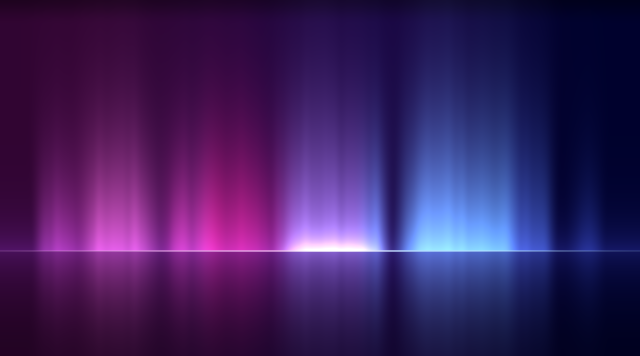
A Shadertoy shader for this background:

```glsl
// Curtains of magenta, violet and blue light above a glossy dark horizon.

const float HORIZON = 0.295;
const float LINE_HALF_WIDTH = 0.0008;
const float RAY_CONTRAST = 0.20;
const float REFLECTION = 0.52;
const float REFLECTION_REACH = 0.40;
const float GLOW_HEIGHT = 0.070;
const float HOT_CENTER = 0.520;
const float HOT_WIDTH = 0.070;

const vec3 LEFT_NIGHT = vec3(0.190, 0.018, 0.195);
const vec3 MID_NIGHT = vec3(0.095, 0.020, 0.250);
const vec3 RIGHT_NIGHT = vec3(0.000, 0.005, 0.175);
const vec3 LEFT_GLOW = vec3(0.170, 0.080, 0.280);
const vec3 RIGHT_GLOW = vec3(0.110, 0.120, 0.300);
const vec3 HOT_LIGHT = vec3(0.580, 0.600, 0.400);
const vec3 CYAN_LIGHT = vec3(0.080, 0.220, 0.170);

// Each curtain: left edge, right edge, strength, height
const int CURTAINS = 10;
const vec4 SHAPE[CURTAINS] = vec4[](
    vec4(0.062, 0.118, 0.70, 0.25), vec4(0.136, 0.238, 0.80, 0.29),
    vec4(0.266, 0.326, 0.75, 0.28), vec4(0.322, 0.430, 0.85, 0.31),
    vec4(0.446, 0.570, 1.00, 0.33), vec4(0.570, 0.601, 1.00, 0.29),
    vec4(0.634, 0.799, 1.00, 0.34), vec4(0.799, 0.860, 0.72, 0.31),
    vec4(0.900, 0.935, 0.40, 0.22), vec4(0.080, 0.450, 0.50, 0.29));
// Blur of the left and right edge of each curtain
const vec2 BLUR[CURTAINS] = vec2[](
    vec2(0.014, 0.030), vec2(0.018, 0.028), vec2(0.018, 0.020),
    vec2(0.022, 0.040), vec2(0.026, 0.018), vec2(0.018, 0.015),
    vec2(0.026, 0.016), vec2(0.016, 0.014), vec2(0.018, 0.014),
    vec2(0.034, 0.034));
const vec3 TINT[CURTAINS] = vec3[](
    vec3(0.40, 0.19, 0.40), vec3(0.52, 0.29, 0.46),
    vec3(0.52, 0.18, 0.38), vec3(0.52, 0.07, 0.22),
    vec3(0.50, 0.41, 0.64), vec3(0.35, 0.49, 0.69),
    vec3(0.32, 0.53, 0.70), vec3(0.25, 0.38, 0.62),
    vec3(0.20, 0.28, 0.55), vec3(0.28, 0.09, 0.24));

float hash(float n) {
    n = fract(n * 0.1031);
    n *= n + 33.33;
    return fract(n * (n + n));
}

float noise(float x) {
    float cell = floor(x), f = fract(x);
    return mix(hash(cell), hash(cell + 1.0), f * f * (3.0 - 2.0 * f));
}

// Soft vertical streaks, centred on 1
float rays(float x) {
    float streaks = 0.65 * noise(x * 40.0 + 7.0) + 0.35 * noise(x * 90.0 + 31.0);
    return 1.0 + RAY_CONTRAST * 2.0 * (streaks - 0.5);
}

// Sum of all curtains at a distance above the horizon
vec3 curtains(float x, float height) {
    vec3 light = vec3(0.0);
    float reach = 0.94 + 0.12 * noise(x * 30.0 + 90.0);
    for (int i = 0; i < CURTAINS; i++) {
        vec4 s = SHAPE[i];
        vec2 blur = BLUR[i] * (1.0 + height);
        float mask = smoothstep(s.x - blur.x, s.x + blur.x, x)
                   * (1.0 - smoothstep(s.y - blur.y, s.y + blur.y, x));
        float fade = exp(-pow(height / (s.w * reach), 1.5));
        float tail = 0.04 * exp(-height * 1.2);
        light += TINT[i] * s.z * mask * (fade + tail);
    }
    return light * rays(x);
}

vec3 nightSky(float x) {
    vec3 sky = mix(LEFT_NIGHT, MID_NIGHT, smoothstep(0.10, 0.62, x));
    return mix(sky, RIGHT_NIGHT, smoothstep(0.60, 0.94, x));
}

void mainImage(out vec4 fragColor, in vec2 fragCoord) {
    vec2 uv = fragCoord / iResolution.xy;
    float offset = uv.y - HORIZON;
    float height = abs(offset);
    float pixel = 1.0 / iResolution.y;
    float above = smoothstep(-0.5 * pixel, 0.5 * pixel, offset);

    // Night gradient, darker at the top rim and toward the floor
    vec3 night = nightSky(uv.x);
    float rim = mix(1.0, 0.60, smoothstep(0.93, 1.01, uv.y));
    float floorShade = mix(0.95, 0.70, smoothstep(0.0, HORIZON, height));
    vec3 color = night * mix(floorShade, rim, above);

    // Curtains and their dimmer reflection
    float mirrorFade = REFLECTION * exp(-height / REFLECTION_REACH);
    color += curtains(uv.x, height) * mix(mirrorFade, 1.0, above);

    // Haze along the horizon
    vec3 haze = mix(LEFT_GLOW, RIGHT_GLOW, smoothstep(0.2, 0.8, uv.x));
    color += haze * exp(-height / GLOW_HEIGHT) * mix(0.60, 0.75, above);

    // White-hot centre and cyan foot of the blue curtain
    float hotX = (uv.x - HOT_CENTER) / HOT_WIDTH;
    float hot = exp(-hotX * hotX * hotX * hotX);
    color += HOT_LIGHT * hot * exp(-height / 0.032) * mix(0.12, 1.0, above);
    float cyan = smoothstep(0.60, 0.66, uv.x) * (1.0 - smoothstep(0.77, 0.82, uv.x));
    color += CYAN_LIGHT * cyan * exp(-height / 0.08) * mix(0.2, 1.0, above);

    // Thin bright horizon line
    float line = 1.0 - smoothstep(LINE_HALF_WIDTH, LINE_HALF_WIDTH + pixel, height);
    float span = smoothstep(-0.05, 0.42, uv.x) * (1.0 - smoothstep(0.62, 1.02, uv.x));
    vec3 lineColor = mix(vec3(0.90, 0.65, 0.90), vec3(0.70, 0.88, 1.0),
                         smoothstep(0.4, 0.7, uv.x));
    lineColor = mix(lineColor, vec3(1.0), hot);
    color = mix(color, lineColor, line * (0.12 + 0.70 * span));

    fragColor = vec4(clamp(color, 0.0, 1.0), 1.0);
}
```
